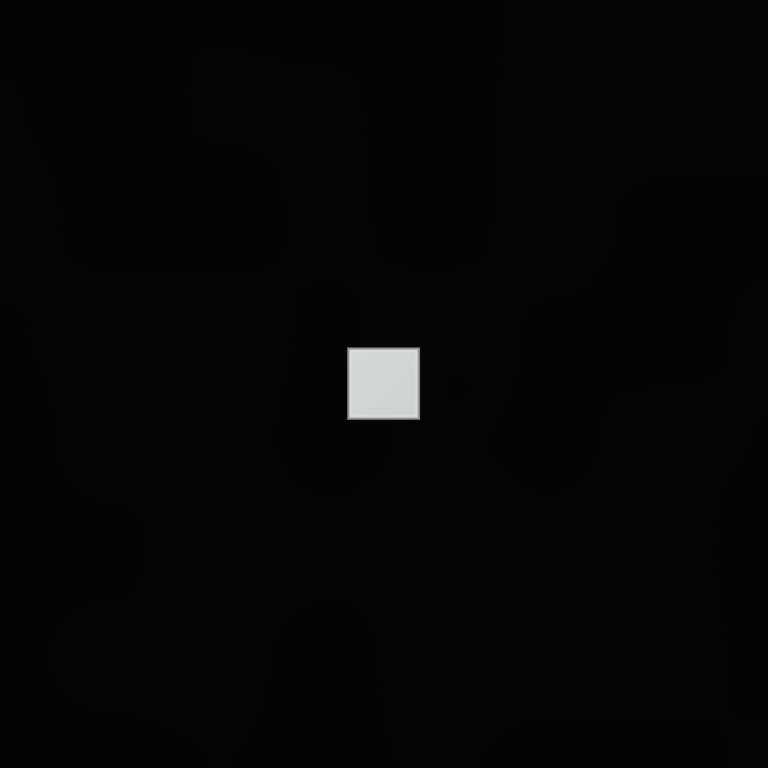
Write a three.js fragment shader that draws this background.

```glsl
varying vec2 vUv;

const vec3 BACKDROP = vec3(0.014, 0.014, 0.020);
const vec3 FACE = vec3(0.820, 0.835, 0.835);
const vec3 RIM = vec3(0.560, 0.580, 0.575);
const vec3 HIGHLIGHT = vec3(0.875, 0.890, 0.880);

float boxDistance(vec2 p, vec2 halfSize) {
  vec2 d = abs(p) - halfSize;
  return length(max(d, 0.0)) + min(max(d.x, d.y), 0.0);
}

float coverage(float dist, float softness) {
  return 1.0 - smoothstep(-softness, softness, dist);
}

float band(float dist, float center, float width) {
  float t = (dist - center) / width;
  return exp(-t * t);
}

float hash(vec2 p) {
  return fract(sin(dot(p, vec2(127.1, 311.7))) * 43758.5);
}

float valueNoise(vec2 p) {
  vec2 cell = floor(p);
  vec2 f = fract(p);
  f = f * f * (3.0 - 2.0 * f);
  float low = mix(hash(cell), hash(cell + vec2(1.0, 0.0)), f.x);
  float high = mix(hash(cell + vec2(0.0, 1.0)), hash(cell + 1.0), f.x);
  return mix(low, high, f.y);
}

// Near-black field with a faint tint right of the tile
vec3 backdrop(vec2 uv, vec2 tintCenter, float tintRadius) {
  vec3 color = BACKDROP + 0.003 * (valueNoise(uv * 7.0) - 0.5);
  float tint = band(length(uv - tintCenter), 0.0, tintRadius);
  return color + tint * vec3(-0.002, 0.002, -0.012);
}

// Pale face, inner highlight and darker bevelled rim
vec3 tileColor(vec2 p, float dist) {
  vec3 color = FACE + 0.12 * (p.y - p.x) * vec3(1.0, 0.9, 0.8);
  color = mix(color, HIGHLIGHT, 0.5 * band(dist, -0.0048, 0.0014));
  return mix(color, RIM, smoothstep(-0.0040, -0.0012, dist));
}

void main() {
  vec2 p = vUv - vec2(0.4995, 0.5005);
  float dist = boxDistance(p, vec2(0.0473, 0.0470));

  vec3 color = backdrop(vUv, vec2(0.595, 0.495), 0.04);
  color += 0.02 * exp(-max(dist, 0.0) / 0.002);
  color = mix(color, tileColor(p, dist), coverage(dist, 0.0011));

  gl_FragColor = vec4(color, 1.0);
}
```
